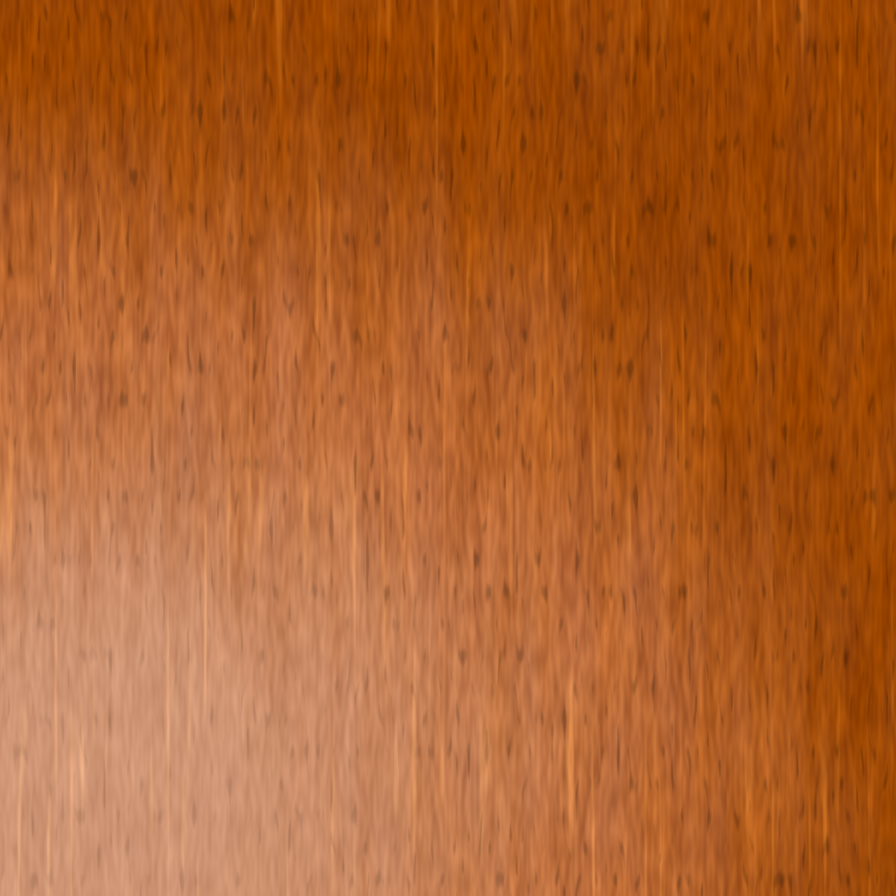
Reproduce this texture procedurally as a Shadertoy shader.

```glsl
// Brushed copper sheet: fine vertical grain under a soft glow at the lower left.

// Pseudo-random unit gradient for a lattice corner
vec2 cornerGradient(vec2 cell) {
    vec3 p = fract(vec3(cell.xyx) * vec3(0.1031, 0.1030, 0.0973));
    p += dot(p, p.yzx + 33.33);
    float angle = 6.2832 * fract((p.x + p.y) * p.z);
    return vec2(cos(angle), sin(angle));
}

// Gradient noise, roughly -1 to 1
float gradientNoise(vec2 p) {
    vec2 cell = floor(p), f = fract(p);
    vec2 blend = f * f * f * (f * (f * 6.0 - 15.0) + 10.0);
    float a = dot(cornerGradient(cell), f);
    float b = dot(cornerGradient(cell + vec2(1, 0)), f - vec2(1, 0));
    float c = dot(cornerGradient(cell + vec2(0, 1)), f - vec2(0, 1));
    float d = dot(cornerGradient(cell + vec2(1, 1)), f - vec2(1, 1));
    return 1.4 * mix(mix(a, b, blend.x), mix(c, d, blend.x), blend.y);
}

// Copper tone from the lit corner out to the shaded edges
vec3 copperTone(float dist) {
    vec3 shade = vec3(0.60, 0.27, 0.015);
    vec3 middle = vec3(0.73, 0.41, 0.21);
    vec3 light = vec3(0.81, 0.58, 0.45);
    vec3 tone = mix(middle, shade, smoothstep(0.55, 0.94, dist));
    return mix(light, tone, smoothstep(0.12, 0.64, dist));
}

// Vertical streaks: octaves from long faint bands to short fine flecks
float brushedGrain(vec2 p) {
    float grain = 0.0;
    vec2 scale = vec2(34.0, 3.0);
    float weight = 0.18;
    for (int i = 0; i < 4; i++) {
        grain += weight * gradientNoise(p * scale + float(i) * 37.7);
        scale *= vec2(1.85, 2.2);
        weight *= 1.32;
    }
    return grain;
}

void mainImage(out vec4 fragColor, in vec2 fragCoord) {
    vec2 uv = fragCoord / iResolution.xy;

    // Glow with a ragged, streaky falloff
    float dist = length((uv - vec2(0.11, 0.10)) * vec2(1.0, 1.08));
    dist += 0.05 * gradientNoise(uv * vec2(9.0, 3.0) + 5.0);
    dist += 0.05 * gradientNoise(uv * vec2(60.0, 4.0) + 71.0);
    vec3 color = copperTone(dist);

    // Grain, calmer where the sheet is brightly lit
    float shaded = smoothstep(0.1, 0.65, dist);
    float grain = brushedGrain(uv);
    color *= 1.0 + grain * mix(0.45, 1.0, shaded) * vec3(0.25, 0.34, 0.42);

    // Sparse long bright scratches
    float scratch = gradientNoise(uv * vec2(120.0, 3.5) + 19.0);
    color += smoothstep(0.35, 0.85, scratch) * vec3(0.11, 0.09, 0.04);

    // Short dark pores
    float pore = gradientNoise(uv * vec2(150.0, 28.0) + 53.0);
    color *= 1.0 - smoothstep(0.3, 0.85, pore) * mix(0.10, 0.24, shaded);

    // Drift between orange and rosy copper
    float drift = gradientNoise(uv * vec2(24.0, 7.0) + 91.0);
    color += drift * shaded * vec3(0.004, -0.008, -0.035);

    fragColor = vec4(clamp(color, 0.0, 1.0), 1.0);
}
```
